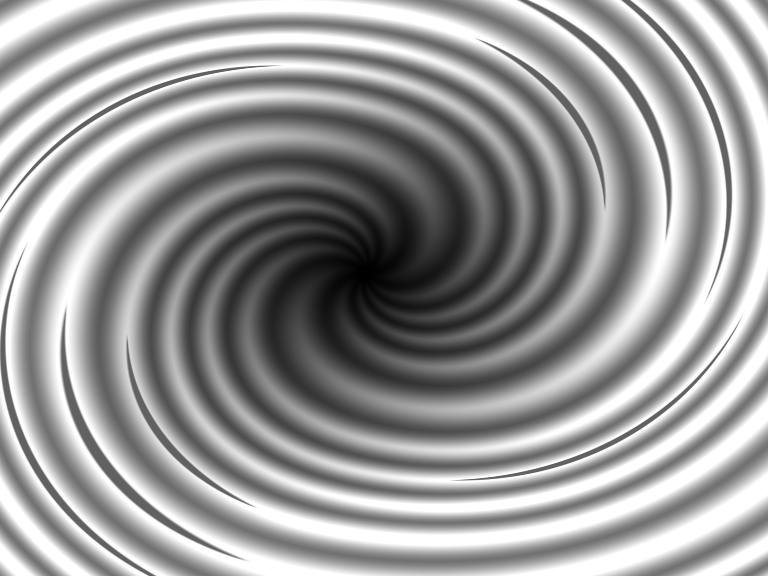
Reproduce this background procedurally as a Shadertoy shader.

```glsl
// A grey whirlpool of ten evenly winding spiral arms around a dark core.
// Arms are bands of constant (oval radius - pitch * angle); brightness grows
// with radius, and thin dark slivers split the outer crests.

const float PI = 3.14159265;
const vec2  CENTRE = vec2(0.4766, 0.526);  // fraction of the canvas
const float PITCH = 0.382;                 // radius gained per half turn
const float OVAL = 0.155;                  // strength of the oval stretch
const float OVAL_TILT = 0.175;             // direction of its long axis
const float ARM_ORIGIN = 0.208;            // radius of the first crest
const float ARMS_PER_HALF = 5.0;
const float CREST_RADIUS = 0.41;           // where crests turn white
const float CORE_DARKNESS = 0.03;
const float MAX_GAIN = 1.2;
const float VALLEY = 0.37;                 // valley level relative to crest
const float CREST_SHARPNESS = 1.15;
const float SLIVER_SPAN = 0.3;             // length relative to start radius
const float SLIVER_WIDTH = 0.08;           // half width in arm spacings
const float SLIVER_GREY = 0.38;
// Oval radius at which the sliver of each arm begins (9 means none)
const float SLIVER_START[5] = float[5](0.446, 9.0, 0.366, 0.446, 0.514);

// Slightly uneven spacing of the arms, repeating every half turn
float warpArms(float w) {
    float a = 2.0 * PI * w;
    return w + 0.015 + 0.045 * sin(a) - 0.02 * cos(a);
}

// Narrow crest and rounded valley, from the offset to the nearest crest
float crestWave(float offset) {
    float ramp = 1.0 - 2.0 * sqrt(offset * offset + 0.0015);
    float rounded = 0.5 + 0.5 * cos(2.0 * PI * offset);
    return pow(clamp(mix(ramp, rounded, 0.4), 0.0, 1.0), CREST_SHARPNESS);
}

// Coverage of the tapered sliver on the crest of the nearest arm
float sliver(float offset, float arm, float ovalRadius, float softness) {
    int index = int(mod(arm, ARMS_PER_HALF) + 0.5) % 5;
    float along = (ovalRadius / SLIVER_START[index] - 1.0) / SLIVER_SPAN;
    float taper = sin(PI * clamp(along, 0.0, 1.0));
    float halfWidth = SLIVER_WIDTH * taper;
    float body = 1.0 - smoothstep(-softness, softness, abs(offset) - halfWidth);
    return body * smoothstep(0.0, 0.15, taper);
}

void mainImage(out vec4 fragColor, in vec2 fragCoord) {
    vec2 p = (fragCoord - CENTRE * iResolution.xy) / iResolution.y;
    float angle = atan(p.y, p.x + 1e-6);

    // Oval metric and spiral coordinate
    float ovalRadius = length(p) * exp(-OVAL * cos(2.0 * (angle - OVAL_TILT)));
    float turn = (ovalRadius - ARM_ORIGIN) / PITCH - angle / PI;
    float phase = warpArms(turn) * ARMS_PER_HALF;
    float arm = floor(phase + 0.5);
    float offset = phase - arm;

    // Bright crests over grey valleys, darkening toward the core
    float gain = clamp(ovalRadius / CREST_RADIUS - CORE_DARKNESS, 0.0, MAX_GAIN);
    float grey = min(gain * mix(VALLEY, 1.0, crestWave(offset)), 1.0);

    // Slivers with edges about one pixel soft
    float softness = ARMS_PER_HALF / (PITCH * iResolution.y);
    float cover = sliver(offset, arm, ovalRadius, softness);
    grey = mix(grey, SLIVER_GREY, cover);

    fragColor = vec4(vec3(grey), 1.0);
}
```
